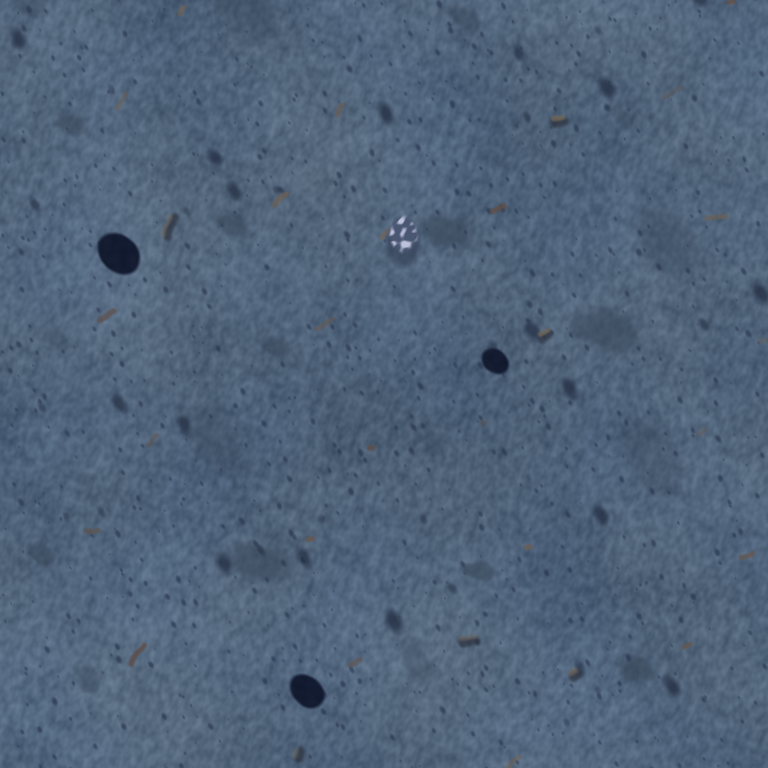
Give the GLSL for this texture, as a WebGL 2 fragment shader.

```glsl
#version 300 es
precision highp float;
// Weathered blue-grey concrete: layered gradient noise for mottling and grain,
// with soft stains, pits, rusty flecks, dark pebbles and one glassy chip
// scattered by hashes and a low-discrepancy sequence.
uniform vec2 u_resolution;
out vec4 fragColor;

vec2 hash2(vec2 p) {
  vec3 q = fract(p.xyx * vec3(0.1031, 0.1030, 0.0973));
  q += dot(q, q.yzx + 33.33);
  return fract((q.xx + q.yz) * q.zy);
}

vec2 gradientAt(vec2 cell) {
  float a = 6.2832 * hash2(cell + 71.0).x;
  return vec2(cos(a), sin(a));
}

float gradientNoise(vec2 p) {
  vec2 i = floor(p), f = fract(p);
  vec2 u = f * f * f * (f * (f * 6.0 - 15.0) + 10.0);
  vec2 e = vec2(1.0, 0.0);
  float low = mix(dot(gradientAt(i), f), dot(gradientAt(i + e.xy), f - e.xy), u.x);
  float high = mix(dot(gradientAt(i + e.yx), f - e.yx), dot(gradientAt(i + e.xx), f - e.xx), u.x);
  return mix(low, high, u.y);
}

float fbm(vec2 p) {
  float sum = 0.0, amp = 1.0;
  for (int k = 0; k < 4; k++) {
    sum += amp * gradientNoise(p);
    p = mat2(1.6, 1.2, -1.2, 1.6) * p + 9.7;
    amp *= 0.55;
  }
  return sum;
}

vec2 rotate(vec2 p, float a) {
  return mat2(cos(a), -sin(a), sin(a), cos(a)) * p;
}

// Evenly spread positions that never clump
vec2 spread(float i, vec2 start) {
  return fract(start + i * vec2(0.75488, 0.56984));
}

// Small dark pits, at most one in each grid cell
float pits(vec2 uv, float cells, float chance) {
  vec2 p = uv * cells, base = floor(p);
  float cover = 0.0;
  for (int y = -1; y <= 1; y++)
    for (int x = -1; x <= 1; x++) {
      vec2 cell = base + vec2(x, y);
      vec2 h = hash2(cell + cells);
      vec2 d = rotate(p - cell - hash2(cell + 17.3), 0.5) * vec2(1.35, 0.85);
      float size = mix(0.1, 0.27, h.y * h.y);
      cover = max(cover, step(h.x, chance) * (1.0 - smoothstep(size * 0.3, size * 1.4, length(d))) * mix(0.4, 0.9, h.y));
    }
  return cover;
}

void main() {
  vec2 uv = gl_FragCoord.xy / u_resolution;
  vec2 warp = 0.006 * vec2(gradientNoise(uv * 45.0), gradientNoise(uv * 45.0 + 31.0));

  // Mottled ground and slightly slanted grain
  vec2 grainUv = rotate(uv, -0.35) * vec2(1.15, 0.85);
  float cloud = fbm(uv * 3.5 + 4.0);
  float tone = 0.052 * cloud + 0.035 * gradientNoise(uv * 24.0)
             + 0.075 * gradientNoise(grainUv * 80.0) + 0.048 * gradientNoise(grainUv * 150.0 + 7.0);
  vec3 color = vec3(0.316, 0.394, 0.484) + tone * vec3(0.95, 1.0, 1.02);
  color += gradientNoise(uv * 6.0 + 50.0) * vec3(0.012, 0.004, -0.014);

  // Soft damp stains with ragged edges
  for (int i = 0; i < 20; i++) {
    float n = float(i);
    vec2 h = hash2(vec2(n, 5.0));
    vec2 d = rotate(uv + 1.5 * warp - spread(n, vec2(0.28, 0.43)), 0.4 + h.x) * vec2(1.35, 0.8);
    float size = mix(0.016, 0.05, h.y * h.y);
    float cover = 1.0 - smoothstep(size * 0.5, size * 1.2, length(d));
    color = mix(color, vec3(0.215, 0.272, 0.345), cover * mix(0.3, 0.6, h.x));
  }

  // Pits in two sizes
  color = mix(color, vec3(0.16, 0.21, 0.31), 0.75 * pits(uv + 0.3 * warp, 55.0, 0.3));
  color = mix(color, vec3(0.13, 0.17, 0.25), 0.85 * pits(uv + 0.5 * warp, 18.0, 0.09));

  // Rusty straw flecks, some with a dark underside
  for (int i = 0; i < 30; i++) {
    float n = float(i);
    vec2 h = hash2(vec2(n, 23.0)), g = hash2(vec2(n, 41.0));
    vec2 d = rotate(uv + 0.6 * warp - spread(n, vec2(0.61, 0.17)), mix(0.1, 1.5, h.x));
    float halfLength = mix(0.003, 0.017, h.y * h.y);
    float dist = length(vec2(max(abs(d.x) - halfLength, 0.0), d.y));
    float under = length(vec2(max(abs(d.x) - halfLength, 0.0), d.y + 0.006));
    color = mix(color, vec3(0.17, 0.19, 0.24), 0.7 * step(0.7, g.y) * (1.0 - smoothstep(0.002, 0.009, under)));
    vec3 rust = mix(vec3(0.36, 0.29, 0.27), vec3(0.49, 0.43, 0.34), g.y);
    color = mix(color, rust, mix(0.3, 0.85, g.x) * (1.0 - smoothstep(0.001, 0.0055, dist)));
  }

  // Nearly black oval pebbles
  for (int i = 0; i < 3; i++) {
    float n = float(i);
    vec2 d = rotate(uv + 0.25 * warp - spread(n, vec2(0.645, 0.53)), -0.75) * vec2(0.88, 1.16);
    float size = 0.017 + 0.005 * n;
    float cover = 1.0 - smoothstep(size - 0.003, size + 0.003, length(d));
    color = mix(color, vec3(0.075, 0.105, 0.19) + 0.02 * gradientNoise(uv * 90.0), cover);
  }

  // Glassy chip: shaded rim with bright broken facets
  vec2 chip = (uv + 0.5 * warp - vec2(0.525, 0.695)) * vec2(1.1, 0.85);
  color = mix(color, vec3(0.2, 0.25, 0.34), 0.65 * (1.0 - smoothstep(0.018, 0.03, length(chip + vec2(0.0, 0.011)))));
  float facet = smoothstep(-0.1, 0.35, gradientNoise(rotate(uv, 0.6) * vec2(75.0, 120.0)));
  vec3 glass = mix(vec3(0.29, 0.34, 0.45), vec3(0.74, 0.76, 0.86), facet);
  color = mix(color, glass, 1.0 - smoothstep(0.016, 0.023, length(chip)));

  fragColor = vec4(color, 1.0);
}
```
